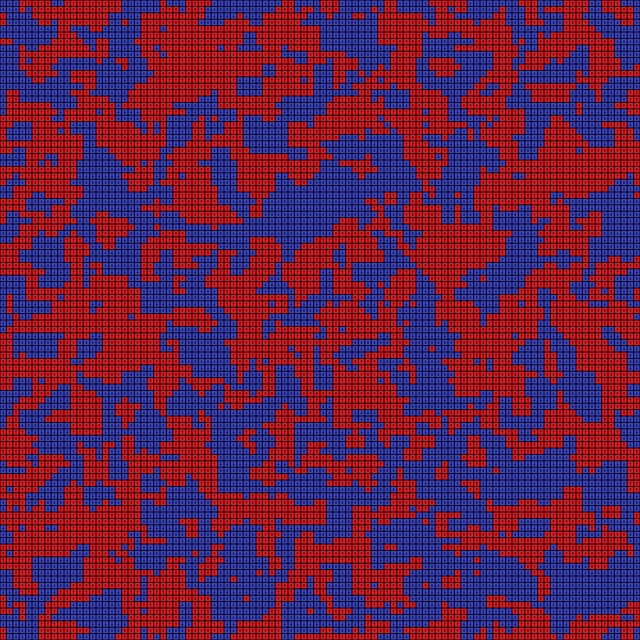
Reproduce this pattern procedurally as a three.js fragment shader.

```glsl
// Lattice of magnetic spins: red up-arrow and blue down-arrow tiles, clustered by a few heat-bath sweeps.
varying vec2 vUv;

const float TILES = 100.0;          // tiles along each side
const float FOOTPRINT = 1.0 / 512.0; // width of the smoothing filter on the canvas
const float TEMPERATURE = 1.7;      // lower values give larger, smoother clusters
const int SAMPLES = 6;              // filter samples per axis
const int SIZE = 9;                 // side of the simulated neighbourhood
const int SWEEPS = 4;               // checkerboard half sweeps, at most (SIZE - 1) / 2

const vec3 UP_RED = vec3(0.93, 0.11, 0.14);
const vec3 DOWN_BLUE = vec3(0.245, 0.282, 0.80);
const vec3 INK = vec3(0.0);

float hash(vec2 cell, float layer) {
  vec3 p = fract(vec3(cell, layer * 7.31 + 3.7).xyz * vec3(0.1031, 0.1030, 0.0973));
  p += dot(p, p.yzx + 33.33);
  return fract((p.x + p.y) * p.z);
}

// Spin of a cell (+1 or -1), relaxed towards its four neighbours.
float relaxedSpin(vec2 cell, float temperature) {
  float spins[SIZE * SIZE];
  vec2 corner = cell - float(SIZE / 2);

  // Random starting state
  for (int y = 0; y < SIZE; y++) {
    for (int x = 0; x < SIZE; x++) {
      float r = hash(corner + vec2(float(x), float(y)), 0.0);
      spins[y * SIZE + x] = r < 0.5 ? -1.0 : 1.0;
    }
  }

  // Alternate between the two colours of a checkerboard
  for (int s = 0; s < SWEEPS; s++) {
    for (int y = 1; y < SIZE - 1; y++) {
      for (int x = 1; x < SIZE - 1; x++) {
        vec2 site = corner + vec2(float(x), float(y));
        if (mod(site.x + site.y + float(s), 2.0) < 0.5) {
          float pull = spins[y * SIZE + x - 1] + spins[y * SIZE + x + 1]
                     + spins[(y - 1) * SIZE + x] + spins[(y + 1) * SIZE + x];
          float chanceUp = 1.0 / (1.0 + exp(-2.0 * pull / temperature));
          spins[y * SIZE + x] = hash(site, float(s + 1)) < chanceUp ? 1.0 : -1.0;
        }
      }
    }
  }
  return spins[(SIZE / 2) * SIZE + SIZE / 2];
}

// Frame along the tile border; p runs from -0.5 to 0.5.
float frameInk(vec2 p, float halfLine) {
  return step(0.5 - halfLine, max(abs(p.x), abs(p.y)));
}

// Upward arrow: a thin shaft below a triangular head.
float arrowInk(vec2 p, float headWidth, float shaftWidth) {
  float tip = 0.26;
  float neck = 0.02;
  float tail = -0.26;
  float slope = headWidth / (tip - neck);
  float head = step(neck, p.y) * step(abs(p.x), (tip - p.y) * slope);
  float shaft = step(tail, p.y) * step(p.y, neck) * step(abs(p.x), shaftWidth);
  return max(head, shaft);
}

// Share of ink inside the filter square around a grid position.
float inkCoverage(vec2 gridPos, float spin, float filterWidth) {
  float ink = 0.0;
  for (int j = 0; j < SAMPLES; j++) {
    for (int i = 0; i < SAMPLES; i++) {
      vec2 offset = (vec2(float(i), float(j)) + 0.5) / float(SAMPLES) - 0.5;
      vec2 p = fract(gridPos + offset * filterWidth) - 0.5;
      float arrow = arrowInk(vec2(p.x, p.y * spin), 0.17, 0.05);
      ink += max(frameInk(p, 0.068), arrow);
    }
  }
  return ink / float(SAMPLES * SAMPLES);
}

void main() {
  vec2 gridPos = vUv * TILES;
  float spin = relaxedSpin(floor(gridPos), TEMPERATURE);
  vec3 fill = spin > 0.0 ? UP_RED : DOWN_BLUE;
  float ink = inkCoverage(gridPos, spin, FOOTPRINT * TILES);
  gl_FragColor = vec4(mix(fill, INK, ink), 1.0);
}
```
